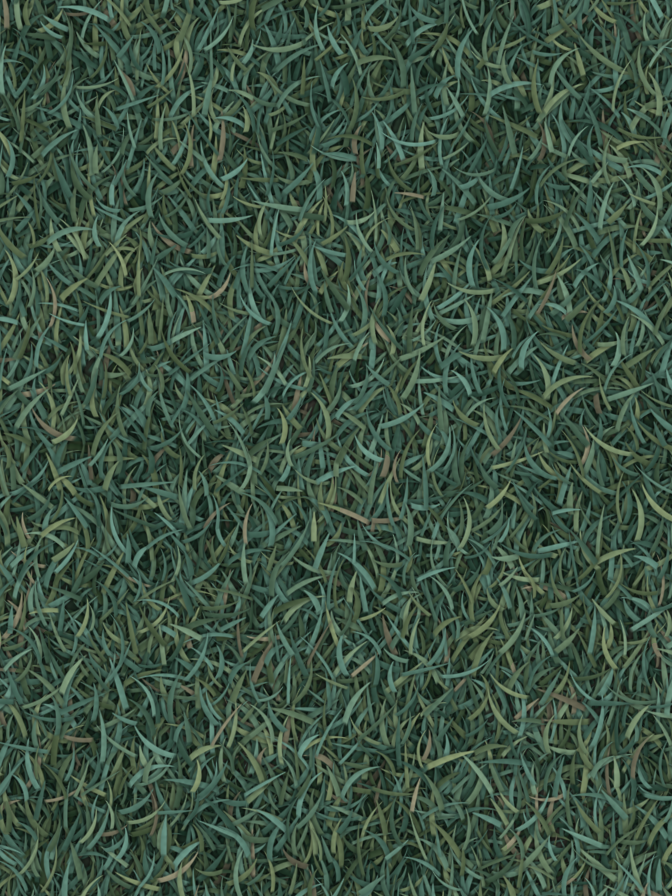
Reproduce this texture procedurally as a Shadertoy shader.

```glsl
#define LAYERS 18
#define CELL 0.035
#define BLADE_WIDTH 0.0027
#define SOFTNESS 0.0012
#define SPREAD 1.75
#define SHADOW 0.22
#define TONE_RANGE 0.66
#define DRY_SHARE 0.025
#define SHADE_COLOR vec3(0.105, 0.182, 0.135)
#define LIGHT_COLOR vec3(0.455, 0.560, 0.498)
#define STRAW_COLOR vec3(0.54, 0.51, 0.43)
#define SOIL_COLOR vec3(0.20, 0.20, 0.175)

vec4 hash4(vec3 p) {
    vec4 q = fract(p.xyzx * vec4(0.1031, 0.1030, 0.0973, 0.1099));
    q += dot(q, q.wzxy + 33.33);
    return fract((q.xxyz + q.yzzw) * q.zywx);
}

float valueNoise(vec2 p) {
    vec2 i = floor(p), f = fract(p);
    f = f * f * (3.0 - 2.0 * f);
    float a = hash4(vec3(i, 91.0)).x;
    float b = hash4(vec3(i + vec2(1, 0), 91.0)).x;
    float c = hash4(vec3(i + vec2(0, 1), 91.0)).x;
    float d = hash4(vec3(i + vec2(1, 1), 91.0)).x;
    return mix(mix(a, b, f.x), mix(c, d, f.x), f.y);
}

// Colour of one blade from its tone and random traits
vec3 bladeColor(float tone, float hue, float dryChance) {
    vec3 color = mix(SHADE_COLOR, LIGHT_COLOR, tone);
    vec3 teal = vec3(0.88, 1.01, 1.02);
    vec3 olive = vec3(1.13, 1.03, 0.84);
    color *= mix(teal, olive, smoothstep(0.25, 1.0, hue));
    float dry = step(1.0 - dryChance, hue);
    return mix(color, STRAW_COLOR * (0.45 + 0.65 * tone), 0.8 * dry);
}

// Paints the blade rooted in one cell over the colour so far
void paintBlade(inout vec3 color, vec2 p, vec2 cell, float layer, float patchiness, float soft) {
    vec4 place = hash4(vec3(cell + 50.0, layer));
    vec4 trait = hash4(vec3(cell + 150.0, layer + 37.0));

    // Local frame: y runs along the blade, x across it
    float lean = (place.z + place.w - 1.0) * SPREAD;
    vec2 along = vec2(sin(lean), cos(lean));
    vec2 q = p - (cell + place.xy) * CELL;
    q = vec2(q.x * along.y - q.y * along.x, dot(q, along));

    float halfLength = CELL * mix(0.45, 0.95, trait.x);
    float s = q.y / halfLength;
    if (abs(s) > 1.0) return;
    float bend = (fract(trait.x * 17.0) - 0.5) * 0.7;
    q.x -= bend * halfLength * (s * s - 0.3);

    // Tapered outline with a soft contact shadow
    float width = BLADE_WIDTH * mix(0.6, 1.3, trait.y);
    float taper = mix(0.25, 1.0, 1.0 - smoothstep(-0.2, 1.0, s));
    float edge = abs(q.x) - width * taper;
    float ends = 1.0 - smoothstep(0.82, 1.0, abs(s));
    float cover = (1.0 - smoothstep(-soft, soft, edge)) * ends;
    float shade = (1.0 - smoothstep(0.0, 0.0045, edge)) * ends;

    // Higher layers catch more light; one side of each blade is brighter
    float depth = (layer + 1.0) / float(LAYERS);
    float side = clamp(q.x / width, -1.0, 1.0) * sign(bend);
    float tone = 0.74 * depth + (trait.z - 0.5) * TONE_RANGE;
    tone += 0.09 * side + 0.08 * s + 0.15 * (patchiness - 0.5);
    float dryChance = DRY_SHARE + 0.14 * smoothstep(0.66, 0.9, patchiness);

    color *= 1.0 - SHADOW * shade;
    color = mix(color, bladeColor(clamp(tone, 0.0, 1.1), trait.w, dryChance), cover);
}

void mainImage(out vec4 fragColor, in vec2 fragCoord) {
    vec2 p = fragCoord / iResolution.y;
    float soft = max(SOFTNESS, 0.6 / iResolution.y);
    float patchiness = 0.65 * valueNoise(p * 7.0) + 0.35 * valueNoise(p * 19.0 + 8.0);

    // Dark ground with bare soil patches
    vec3 color = mix(SHADE_COLOR, SOIL_COLOR, smoothstep(0.45, 0.75, patchiness));
    color *= 0.75 + 0.4 * valueNoise(p * 110.0);

    // Stack the layers of blades from the ground up
    for (int k = 0; k < LAYERS; k++) {
        float layer = float(k);
        vec2 shift = hash4(vec3(layer, 7.0, 3.0)).xy * CELL;
        vec2 home = floor((p + shift) / CELL);
        for (int j = -1; j <= 1; j++)
            for (int i = -1; i <= 1; i++)
                paintBlade(color, p + shift, home + vec2(i, j), layer, patchiness, soft);
    }

    // Faint fine mottling
    color *= 0.95 + 0.1 * valueNoise(p * 260.0);
    fragColor = vec4(color, 1.0);
}
```
